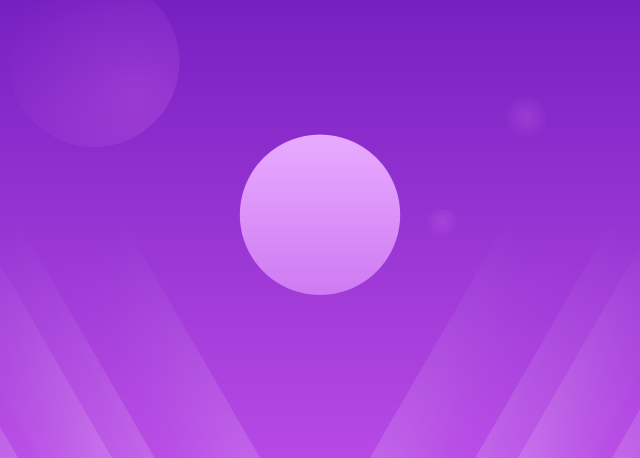
Write a WebGL 1 fragment shader that draws this background.

```glsl
precision highp float;
// Violet gradient sky with a pale disc, soft orbs and slanted light beams rising from below.
uniform vec2 u_resolution;

// Antialiased step: 1 where the signed distance is negative.
float inside(float dist) {
  return clamp(0.5 - dist * u_resolution.y, 0.0, 1.0);
}

// Circle filled with a radial glow whose centre may sit off the circle's own centre.
float glowOrb(vec2 p, vec2 center, float radius, vec2 glowCenter, float glowRadius) {
  float glow = max(1.0 - length(p - glowCenter) / glowRadius, 0.0);
  return inside(length(p - center) - radius) * glow;
}

// Beam leaning 30 degrees outward, crisp on its inner edge, fading across and upward.
float beam(vec2 p, float base) {
  vec2 q = vec2(p.x - base, p.y);
  float across = dot(q, vec2(0.866, -0.5));
  float along = dot(q, vec2(0.5, 0.866));
  float body = inside(-across) * inside(across - 0.22) * inside(along - 0.59);
  float falloff = mix(1.0, 0.2, smoothstep(0.0, 0.2, across));
  return body * falloff * clamp(1.0 - along / 0.6, 0.0, 1.0);
}

void main() {
  // Height is one unit; x is measured from the middle.
  vec2 p = (gl_FragCoord.xy - vec2(0.5 * u_resolution.x, 0.0)) / u_resolution.y;

  // Sky
  vec3 color = mix(vec3(0.72, 0.29, 0.90), vec3(0.465, 0.125, 0.755), p.y);

  // Mirrored beams, arranged in pairs
  vec2 mirrored = vec2(abs(p.x + 0.011), p.y);
  for (int i = 0; i < 4; i++) {
    float pair = floor(float(i) / 2.0);
    float second = mod(float(i), 2.0);
    float base = 0.12 + 0.323 * pair + second * (0.23 - 0.025 * pair);
    color = mix(color, vec3(1.0), 0.14 * beam(mirrored, base));
  }

  // Large orb and two small ones
  vec3 orbTint = vec3(0.87, 0.45, 0.95);
  float orbs = 0.24 * glowOrb(p, vec2(-0.493, 0.865), 0.186, vec2(-0.40, 0.79), 0.31);
  orbs += 0.24 * glowOrb(p, vec2(0.451, 0.745), 0.046, vec2(0.451, 0.745), 0.049);
  orbs += 0.24 * glowOrb(p, vec2(0.266, 0.511), 0.033, vec2(0.268, 0.517), 0.038);
  color = mix(color, orbTint, orbs);

  // Central disc, lighter toward the top
  vec2 fromDisc = p - vec2(0.0, 0.531);
  vec3 disc = mix(vec3(0.81, 0.48, 0.95), vec3(0.91, 0.67, 1.0), 0.5 + fromDisc.y / 0.35);
  color = mix(color, disc, inside(length(fromDisc) - 0.175));

  gl_FragColor = vec4(color, 1.0);
}
```
